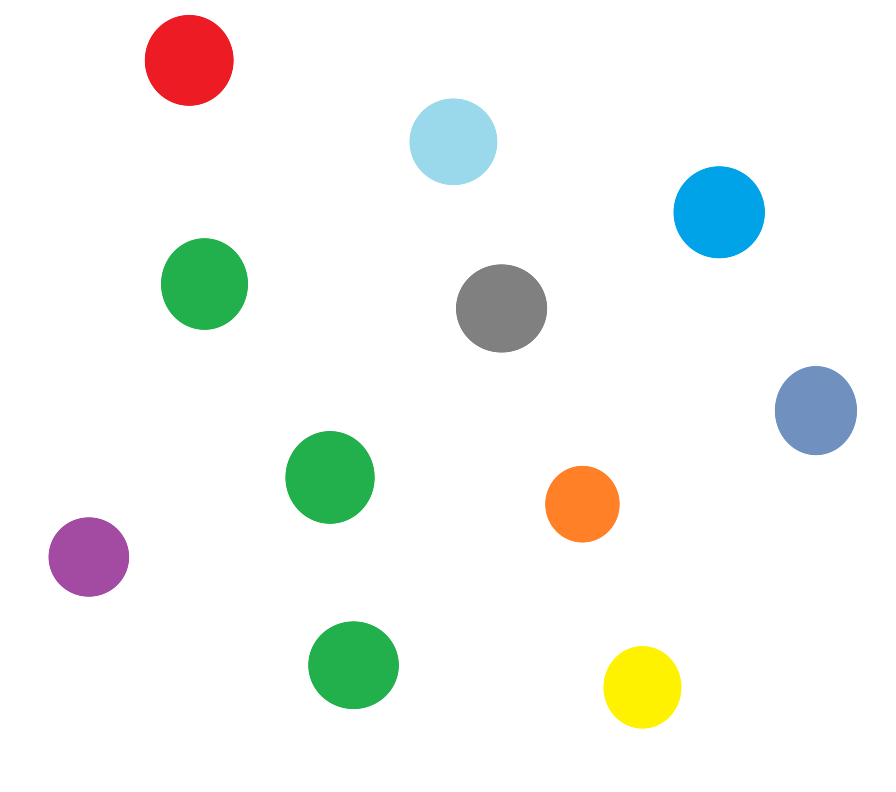
Write a Shadertoy shader that draws this background.

```glsl
// Scattered flat-coloured oval dots on white, tiling in both directions.

const int DOTS = 11;

const vec3 PALETTE[9] = vec3[9](
    vec3(0.93, 0.11, 0.14),   // red
    vec3(0.64, 0.29, 0.64),   // purple
    vec3(0.44, 0.57, 0.75),   // slate blue
    vec3(0.00, 0.64, 0.91),   // sky blue
    vec3(1.00, 0.95, 0.00),   // yellow
    vec3(1.00, 0.50, 0.15),   // orange
    vec3(0.50, 0.50, 0.50),   // grey
    vec3(0.60, 0.85, 0.92),   // pale blue
    vec3(0.13, 0.69, 0.30));  // green

vec4 hash41(float n) {
    vec4 p = fract(n * vec4(0.1031, 0.1030, 0.0973, 0.1099));
    p += dot(p, p.wzxy + 33.33);
    return fract((p.xxyz + p.yzzw) * p.zywx);
}

// Approximate signed distance to an axis-aligned ellipse.
float ellipseDistance(vec2 p, vec2 radii) {
    return (length(p / radii) - 1.0) * min(radii.x, radii.y);
}

void mainImage(out vec4 fragColor, in vec2 fragCoord) {
    vec2 uv = fragCoord / iResolution.xy;
    vec2 aspect = vec2(iResolution.x / iResolution.y, 1.0);
    float halfPixel = 0.5 / iResolution.y;
    vec3 color = vec3(1.0);

    for (int i = 0; i < DOTS; i++) {
        vec4 rnd = hash41(float(i) + 5.0);

        // Jittered lattice: every dot has its own row and column.
        vec2 cell = vec2((4 * i + 1) % DOTS, DOTS - 1 - i) / float(DOTS - 1);
        vec2 center = mix(vec2(0.10, 0.11), vec2(0.88, 0.89), cell)
                    + (rnd.xy - 0.5) * 0.07;

        // Mostly similar sizes with a rare small one, slightly taller than wide.
        float radius = mix(0.034, 0.058, pow(rnd.z, 0.25));
        float stretch = mix(0.96, 1.10, rnd.w);
        vec2 radii = radius * vec2(inversesqrt(stretch), sqrt(stretch));

        // Shortest offset across the wrapped edges.
        vec2 offset = uv - center;
        offset -= round(offset);
        float d = ellipseDistance(offset * aspect, radii);

        // The last palette entry, green, is used for three dots.
        vec3 dotColor = PALETTE[min((7 * i) % DOTS, 8)];
        color = mix(color, dotColor, 1.0 - smoothstep(-halfPixel, halfPixel, d));
    }

    fragColor = vec4(color, 1.0);
}
```
